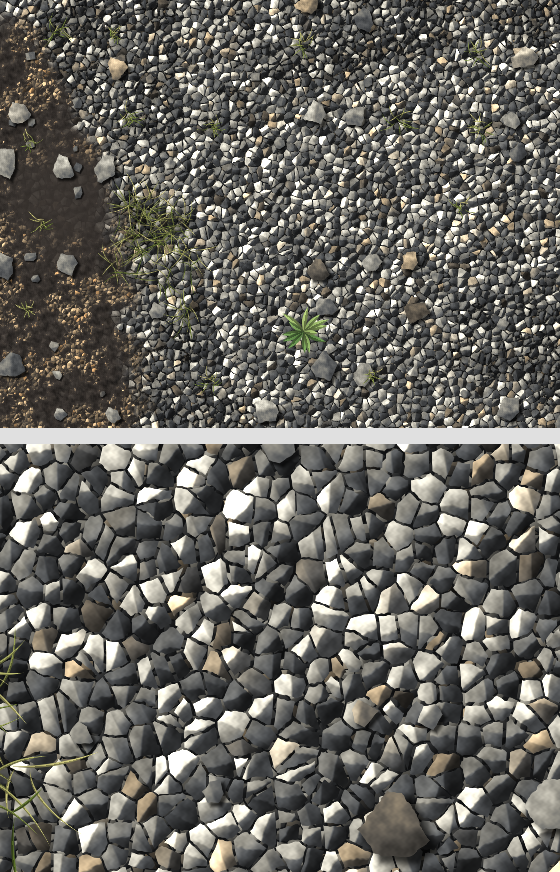
Top: the whole. Bottom: its middle third, enlarged.
Give the GLSL for this texture, as a Shadertoy shader.

```glsl
// Sunlit gravel with bare mud at the left, loose rocks, grass tufts and a leafy plant.
// Pebbles are faceted cellular noise, rocks are random polygons, blades are bent
// lens shapes; layered sines vary the ground. Lengths are in canvas heights.

const vec2 SUN = vec2(-0.74, 0.67);
const float PEBBLES = 54.0;          // pebbles per canvas height
const float GRIT = 105.0;            // fine grains per canvas height
const vec3 COOL = vec3(0.97, 1.00, 1.03);
const vec3 WARM = vec3(1.02, 1.00, 0.93);
const vec3 RUST = vec3(1.16, 1.00, 0.80);
const vec3 MUD = vec3(0.220, 0.198, 0.182);
const vec3 GREEN = vec3(0.36, 0.45, 0.17);
const vec3 STRAW = vec3(0.78, 0.74, 0.48);
const vec3 LEAF = vec3(0.34, 0.49, 0.26);
const vec3 LEAF_LIT = vec3(0.66, 0.74, 0.44);
const vec2 PATCH = vec2(0.38, 0.40);
const vec2 PLANT = vec2(0.71, 0.225);

vec2 hash2(vec2 p) {
    vec3 q = fract(p.xyx * vec3(0.1031, 0.1030, 0.0973));
    q += dot(q, q.yzx + 33.33);
    return fract((q.xx + q.yz) * q.zy);
}

vec2 heading(float a) { return vec2(cos(a), sin(a)); }

// Layered sines, roughly -1 to 1
float ripples(vec2 p) {
    float sum = 0.0, amp = 0.5;
    for (int i = 0; i < 5; i++) {
        p = mat2(1.36, 1.02, -1.02, 1.36) * p + vec2(1.7, 4.1);
        sum += amp * sin(p.x + 1.4 * sin(p.y));
        amp *= 0.65;
    }
    return sum;
}

// Grey tone to a stone colour: cool in shade, warm in light
vec3 stoneColor(float tone, float tint) {
    vec3 c = tone * mix(COOL, WARM, smoothstep(0.25, 0.6, tone));
    return c * mix(vec3(1.0), RUST, 0.7 * smoothstep(0.8, 1.0, tint));
}

// Two random facets on a rounded body
float facetLight(vec2 offset, vec2 rnd) {
    vec2 n = heading(6.283 * rnd.x);
    float side = smoothstep(-0.06, 0.06, dot(offset, n) + 0.24 * (rnd.y - 0.5)) * 2.0 - 1.0;
    return clamp(0.5 + 0.5 * dot(n * side * 0.6 + offset * 1.3, SUN), 0.0, 1.0);
}

// Packed pebbles: rgb and coverage
vec4 pebbles(vec2 p, float scale, float gap) {
    vec2 g = p * scale, cell = floor(g), id = cell, offset = vec2(0.0);
    float nearest = 9.0, border = 9.0;
    for (int k = 0; k < 9; k++) {
        vec2 c = cell + vec2(k % 3 - 1, k / 3 - 1);
        vec2 d = g - c - hash2(c);
        if (dot(d, d) < nearest) { nearest = dot(d, d); offset = d; id = c; }
    }
    for (int k = 0; k < 25; k++) {
        vec2 c = id + vec2(k % 5 - 2, k / 5 - 2);
        vec2 d = g - c - hash2(c);
        if (c != id) border = min(border, dot(-0.5 * (offset + d), normalize(offset - d)));
    }
    vec2 look = hash2(id + 71.3), turn = hash2(id + 19.7);
    float tone = mix(0.25, 0.80, pow(look.x, 1.5)) * (0.38 + 1.25 * facetLight(offset, turn));
    float aa = scale / iResolution.y;
    float edge = gap * (0.5 + look.y);
    return vec4(stoneColor(tone, turn.y), smoothstep(edge - 0.5 * aa, edge + 0.5 * aa, border));
}

// Irregular six-sided outline, negative inside
float polygon(vec2 q, float size, vec2 seed) {
    float d = -9.0;
    for (int k = 0; k < 6; k++) {
        vec2 h = hash2(seed + float(k) * 7.3);
        d = max(d, dot(q, heading(1.047 * (float(k) + 0.7 * h.x))) - size * (0.55 + 0.45 * h.y));
    }
    return d;
}

// Loose rocks, at most one per grid cell, with a cast shadow
void rocks(inout vec3 color, vec2 p, float scale, float chance, float grain) {
    vec2 g = p * scale, id = floor(g) + scale, h = hash2(id), look = hash2(id + 43.1);
    if (hash2(id + 9.9).x > chance) return;
    vec2 q = fract(g) - 0.32 - 0.36 * h;
    float size = mix(0.16, 0.29, look.x), aa = scale / iResolution.y;
    float shade = 1.0 - smoothstep(-0.03, 0.05, polygon(q + SUN * 0.07, size, id));
    color *= 1.0 - 0.7 * shade;
    float tone = mix(0.34, 0.66, look.y) * (0.62 + 0.7 * facetLight(q / size * 0.4, h.yx));
    vec3 rock = stoneColor(tone * (1.0 + 0.22 * grain), hash2(id + 5.5).y);
    float d = polygon(q, size, id) + 0.015 * grain;
    color = mix(color, rock, 1.0 - smoothstep(-0.5 * aa, 0.5 * aa, d));
}

// Bent blades from one root; disorder runs from an even fan to loose grass
void tuft(inout vec3 color, vec2 q, float reach, float width, float disorder, vec2 seed, vec3 dark, vec3 light) {
    if (length(q) > reach * 1.3) return;
    color *= 1.0 - 0.35 * exp(-6.0 * dot(q, q) / (reach * reach));
    float aa = 0.6 / iResolution.y;
    for (int k = 0; k < 13; k++) {
        vec2 h = hash2(seed + float(k) * 3.7), look = hash2(seed + float(k) * 5.1 + 31.0);
        vec2 dir = heading(0.483 * float(k) + h.x * mix(0.4, 5.0, disorder));
        vec2 r = q - (look - 0.5) * reach * 0.7 * disorder;
        float t = dot(r, dir) / (reach * mix(0.45, 1.0, h.y));
        float bend = reach * mix(0.4, 1.3, disorder) * (look.x - 0.5);
        float across = dot(r, vec2(-dir.y, dir.x)) - bend * t * t;
        float d = abs(across) - width * 4.0 * t * (1.0 - t);
        float cover = (1.0 - smoothstep(-aa, aa, d)) * step(0.0, t) * step(t, 1.0);
        vec3 blade = mix(dark, light, look.y) * (0.7 + 0.4 * t + 0.2 * sign(across));
        color = mix(color, blade, cover);
    }
}

void mainImage(out vec4 fragColor, in vec2 fragCoord) {
    vec2 p = fragCoord / iResolution.y;
    float broad = ripples(p * 2.6), mid = ripples(p * 17.0), grain = ripples(p * 90.0);

    // Gravel over grit, thinner where the ground is worn
    float worn = smoothstep(0.25, 0.9, broad + 0.3 * mid);
    vec4 grit = pebbles(p + 3.7, GRIT, 0.07);
    vec4 stones = pebbles(p + 0.0016 * vec2(mid, grain), PEBBLES, 0.06 + 0.08 * worn);
    vec3 color = mix(vec3(0.07, 0.075, 0.08), grit.rgb * 0.5, grit.a);
    color = mix(color, stones.rgb * (1.0 + 0.2 * grain), stones.a) * (1.0 - 0.15 * worn);

    // Mud with scattered grains, smooth in the middle
    float bank = 0.30 - 0.32 * p.y * p.y * p.y + 0.03 * broad + 0.025 * mid;
    float mud = 1.0 - smoothstep(-0.035, 0.035, p.x - bank);
    float smoothMud = 1.0 - smoothstep(0.06, 0.17, length((p - vec2(0.14, 0.54)) * vec2(1.0, 0.8)) + 0.03 * mid);
    vec3 soil = MUD * (1.0 + (0.28 * grain + 0.2 * mid) * (1.0 - 0.8 * smoothMud));
    float loose = smoothstep(0.0, 0.5, mid + 0.7 * grain) * (1.0 - smoothMud);
    soil = mix(soil, grit.rgb * RUST * 0.95, grit.a * loose * 0.8);
    color = mix(color, soil, mud * 0.95);

    rocks(color, p, 19.0, 0.16, grain);
    rocks(color, p + 0.03, 8.5, 0.27, grain);

    // Small tufts, one large grassy patch, one broad-leaved plant
    vec2 id = floor(p * 5.0), h = hash2(id + 2.3);
    if (hash2(id + 88.0).x < 0.36)
        tuft(color, p - (id + 0.3 + 0.4 * h) / 5.0, mix(0.025, 0.045, h.x), 0.0012, 1.0, id, GREEN, STRAW);
    for (int k = 0; k < 12; k++) {
        vec2 s = hash2(vec2(float(k), 6.0)) - 0.5;
        vec2 root = PATCH + s.x * vec2(0.24, -0.22) + s.y * vec2(0.12, 0.14);
        tuft(color, p - root, 0.070, 0.0012, 1.0, vec2(float(k), 50.0), GREEN * 0.85, STRAW);
    }
    tuft(color, p - PLANT, 0.066, 0.0058, 0.0, vec2(12.0, 4.0), LEAF, LEAF_LIT);

    fragColor = vec4(clamp(color, 0.0, 1.0), 1.0);
}
```
